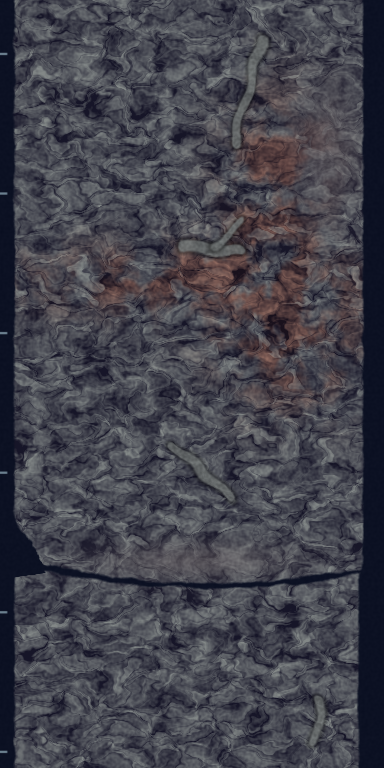
This texture is drawn by a Shadertoy shader. Its source:

```glsl
const vec3 BACKDROP = vec3(0.045, 0.065, 0.135);
const vec3 ROCK_DARK = vec3(0.155, 0.155, 0.215);
const vec3 ROCK_PALE = vec3(0.495, 0.515, 0.515);
const vec3 SAND = vec3(0.365, 0.345, 0.365);
const vec3 RUST_TINT = vec3(1.13, 0.80, 0.72);
const vec3 TICK = vec3(0.42, 0.50, 0.56);
const float BASE_TONE = 0.43;
const float CONTRAST = 0.85;
const float FLATTENING = 1.45;   // vertical squeeze of the fabric
const float FRAGMENT_GRID = 15.0;
const float TICK_STEP = 0.3635;
const float SOFT = 0.004;

// Long pale clasts: end points and half widths
const int CLAST_COUNT = 5;
const vec4 CLASTS[5] = vec4[5](
    vec4(0.68, 1.90, 0.61, 1.63), vec4(0.45, 0.84, 0.60, 0.71),
    vec4(0.83, 0.18, 0.82, 0.06), vec4(0.48, 1.355, 0.62, 1.345),
    vec4(0.56, 1.36, 0.63, 1.43));
const float CLAST_WIDTH[5] = float[5](0.013, 0.012, 0.010, 0.014, 0.010);

vec2 hash2(vec2 p) {
    vec3 h = fract(p.xyx * vec3(0.1031, 0.1030, 0.0973));
    h += dot(h, h.yzx + 33.33);
    return fract((h.xx + h.yz) * h.zy);
}

vec2 gradientAt(vec2 cell) {
    float angle = 6.2832 * hash2(cell + 91.0).x;
    return vec2(cos(angle), sin(angle));
}

float noise(vec2 p) {
    vec2 i = floor(p), f = p - i;
    vec2 u = f * f * f * (f * (f * 6.0 - 15.0) + 10.0);
    vec2 e = vec2(0.0, 1.0);
    float low = mix(dot(gradientAt(i), f), dot(gradientAt(i + e.yx), f - e.yx), u.x);
    float high = mix(dot(gradientAt(i + e.xy), f - e.xy), dot(gradientAt(i + 1.0), f - 1.0), u.x);
    return 1.4 * mix(low, high, u.y);
}

float fbm(vec2 p) {
    float sum = 0.0, amp = 0.6;
    for (int i = 0; i < 4; i++) {
        sum += amp * noise(p);
        p = mat2(1.6, 1.2, -1.2, 1.6) * p + 17.3;
        amp *= 0.55;
    }
    return sum;
}

float segment(vec2 p, vec2 a, vec2 b) {
    vec2 d = b - a;
    return length(p - a - d * clamp(dot(p - a, d) / dot(d, d), 0.0, 1.0));
}

float blob(vec2 p, vec2 centre, vec2 size) {
    vec2 d = (p - centre) / size;
    return exp(-dot(d, d));
}

// Scattered lens-shaped chips: x = body, y = dark rim
vec2 fragments(vec2 p) {
    vec2 g = p * FRAGMENT_GRID, cell = floor(g), result = vec2(0.0);
    for (int k = 0; k < 9; k++) {
        vec2 c = cell + vec2(k % 3 - 1, k / 3 - 1);
        vec2 r = hash2(c), s = hash2(c + 47.0);
        float angle = (r.x - 0.5) * 2.6;
        vec2 d = mat2(cos(angle), -sin(angle), sin(angle), cos(angle)) * (g - c - r);
        float lens = length(d / vec2(mix(0.25, 0.75, s.x), mix(0.10, 0.24, s.y)));
        float keep = step(0.3, s.x);
        float body = 1.0 - smoothstep(0.75, 1.05, lens);
        float rim = smoothstep(0.8, 1.1, lens) * (1.0 - smoothstep(1.15, 1.7, lens));
        result = max(result, keep * vec2(body * (0.5 + 0.5 * s.y), rim));
    }
    return result;
}

// Coverage of the sawn slab, with chipped edge and open fracture
float slab(vec2 p) {
    float rough = fbm(p * 22.0);
    float crackY = 0.475 + 0.25 * (p.x - 0.55) * (p.x - 0.55) + 0.006 * rough;
    float chip = 0.085 * (1.0 - smoothstep(0.52, 0.66, p.y)) * smoothstep(0.495, 0.51, p.y);
    float left = 0.038 + chip + (0.006 + 0.3 * chip) * rough;
    float right = 0.933 + 0.012 * smoothstep(0.49, 0.53, p.y) + 0.005 * rough;
    float gap = 0.007 + 0.006 * noise(vec2(p.x * 8.0, 3.0));
    float sides = smoothstep(-SOFT, SOFT, p.x - left) * smoothstep(-SOFT, SOFT, right - p.x);
    return sides * smoothstep(-SOFT, SOFT, abs(p.y - crackY) - gap);
}

void mainImage(out vec4 fragColor, in vec2 fragCoord) {
    vec2 p = fragCoord / iResolution.x;

    // Swirled, flattened fabric
    vec2 q = p * vec2(1.0, FLATTENING);
    q += 0.075 * vec2(fbm(q * 6.0), fbm(q * 6.0 + 31.0));
    q += 0.022 * vec2(noise(q * 21.0), noise(q * 21.0 + 57.0));
    float broad = fbm(q * 17.0);
    float vein = 1.0 - smoothstep(0.02, 0.16, abs(noise(q * vec2(15.0, 19.0) + 8.0)));
    float grain = noise(p * 120.0) + 0.6 * noise(p * 70.0 + 9.0);
    vec2 chips = fragments(q);
    float tone = BASE_TONE + CONTRAST * broad - 0.22 * vein + 0.16 * grain;
    tone += 0.24 * chips.x - 0.17 * chips.y;

    // Dark organic patches
    float patches = smoothstep(0.30, 0.58, fbm(p * vec2(6.0, 10.0) + 4.0));
    tone -= 0.42 * patches;

    vec3 color = mix(ROCK_DARK, ROCK_PALE, clamp(tone, -0.2, 1.05));

    // Even sandy areas and rust staining
    float sandy = blob(p, vec2(0.85, 1.62), vec2(0.09, 0.17))
                + blob(p, vec2(0.50, 0.54), vec2(0.25, 0.05));
    color = mix(color, SAND + 0.035 * grain + 0.07 * broad, 0.75 * min(sandy, 1.0));
    float rust = blob(p, vec2(0.70, 1.50), vec2(0.12, 0.24))
               + blob(p, vec2(0.48, 1.27), vec2(0.42, 0.09))
               + blob(p, vec2(0.76, 1.10), vec2(0.18, 0.16));
    rust *= smoothstep(-0.35, 0.30, fbm(p * 9.0 + 23.0)) * (1.0 - 0.6 * chips.x);
    color *= mix(vec3(1.0), RUST_TINT, clamp(1.3 * rust, 0.0, 1.0));

    // Long clasts, each with a shadowed rim
    vec2 bent = p + 0.016 * vec2(noise(p * 11.0), noise(p * 11.0 + 40.0));
    for (int i = 0; i < CLAST_COUNT; i++) {
        float d = segment(bent, CLASTS[i].xy, CLASTS[i].zw) - CLAST_WIDTH[i] + 0.005 * broad;
        color *= 1.0 - 0.35 * (1.0 - smoothstep(0.0, 0.014, d));
        vec3 pale = ROCK_PALE * (0.86 + 0.10 * grain + 0.15 * broad);
        color = mix(color, pale, 0.85 * (1.0 - smoothstep(-SOFT, SOFT, d)));
    }

    // Backdrop with scale ticks along the left margin
    float tickY = abs(mod(p.y - 0.042 + 0.5 * TICK_STEP, TICK_STEP) - 0.5 * TICK_STEP);
    float tick = (1.0 - smoothstep(0.001, 0.005, tickY)) * (1.0 - smoothstep(0.016, 0.022, p.x));
    vec3 backdrop = mix(BACKDROP + 0.008 * grain, TICK, tick);
    fragColor = vec4(mix(backdrop, color, slab(p)), 1.0);
}
```
